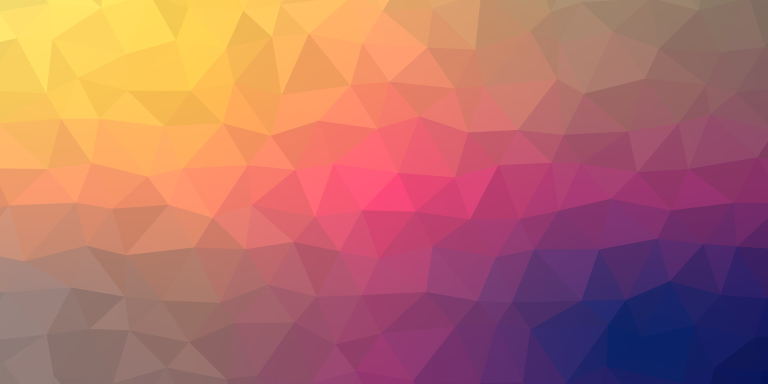
A WebGL 1 fragment shader for this background:

```glsl
precision highp float;
uniform vec2 u_resolution;

const vec2 FACET_SIZE = vec2(0.132, 0.108);
const vec2 LATTICE_SHIFT = vec2(0.030, 0.025);
const float JITTER = 0.56;
const float SHADE_RANGE = 0.055;
const float INNER_GRADIENT = 0.22;

float hash(vec2 p) {
  vec3 q = fract(vec3(p.xyx) * 0.1031);
  q += dot(q, q.yzx + 33.33);
  return fract((q.x + q.y) * q.z);
}

vec2 hash2(vec2 p) {
  return vec2(hash(p + 17.0), hash(p + 71.0));
}

// Five evenly spaced colours, t from 0 to 4
vec3 ramp(float t, vec3 a, vec3 b, vec3 c, vec3 d, vec3 e) {
  vec3 col = mix(a, b, clamp(t, 0.0, 1.0));
  col = mix(col, c, clamp(t - 1.0, 0.0, 1.0));
  col = mix(col, d, clamp(t - 2.0, 0.0, 1.0));
  return mix(col, e, clamp(t - 3.0, 0.0, 1.0));
}

// Smooth colour field: horizontal ramps blended from top to bottom
vec3 colorField(vec2 p) {
  float x = p.x * 2.0;
  vec3 top = ramp(x, vec3(1.0, 0.90, 0.45), vec3(1.0, 0.83, 0.32),
    vec3(0.97, 0.69, 0.42), vec3(0.66, 0.55, 0.44), vec3(0.50, 0.44, 0.38));
  vec3 upper = ramp(x, vec3(1.0, 0.82, 0.36), vec3(1.0, 0.76, 0.31),
    vec3(1.0, 0.53, 0.42), vec3(0.68, 0.45, 0.41), vec3(0.52, 0.35, 0.38));
  vec3 middle = ramp(x, vec3(0.96, 0.60, 0.43), vec3(0.97, 0.56, 0.41),
    vec3(1.0, 0.29, 0.47), vec3(0.64, 0.22, 0.44), vec3(0.54, 0.18, 0.41));
  vec3 lower = ramp(x, vec3(0.58, 0.50, 0.49), vec3(0.64, 0.46, 0.40),
    vec3(0.66, 0.28, 0.44), vec3(0.28, 0.19, 0.44), vec3(0.13, 0.11, 0.39));
  vec3 bottom = ramp(x, vec3(0.55, 0.48, 0.46), vec3(0.55, 0.42, 0.41),
    vec3(0.57, 0.20, 0.43), vec3(0.20, 0.14, 0.42), vec3(0.02, 0.08, 0.34));
  vec3 col = ramp((1.0 - p.y) * 4.0, top, upper, middle, lower, bottom);

  // Deep blue pool at the lower right
  vec2 d = (p - vec2(1.67, 0.115)) / vec2(0.17, 0.11);
  return mix(col, vec3(0.0, 0.14, 0.42), 0.9 * exp(-dot(d, d)));
}

// Jittered corner of a sheared lattice
vec2 vertex(vec2 cell) {
  vec2 jitter = (hash2(cell) - 0.5) * JITTER;
  return (vec2(cell.x + 0.5 * cell.y, cell.y) + jitter) * FACET_SIZE + LATTICE_SHIFT;
}

// Signed distance to the line ab, positive on its left
float edge(vec2 p, vec2 a, vec2 b) {
  vec2 d = normalize(b - a);
  return d.x * (p.y - a.y) - d.y * (p.x - a.x);
}

// Facet colour weighted by its antialiased coverage
vec4 facet(vec2 p, vec2 a, vec2 b, vec2 c, float seed, float pixel) {
  float inside = min(edge(p, a, b), min(edge(p, b, c), edge(p, c, a)));
  float cover = smoothstep(-0.6 * pixel, 0.6 * pixel, inside);
  if (cover <= 0.0) return vec4(0.0);
  vec2 center = (a + b + c) / 3.0;
  vec3 col = colorField(mix(center, p, INNER_GRADIENT));
  col *= 1.0 + (seed - 0.5) * 2.0 * SHADE_RANGE;
  return vec4(clamp(col, 0.0, 1.0), 1.0) * cover;
}

// Two facets per cell, gathered from the neighbouring cells
vec3 mosaic(vec2 p, float pixel) {
  vec2 q = (p - LATTICE_SHIFT) / FACET_SIZE;
  vec2 base = floor(vec2(q.x - 0.5 * q.y, q.y));
  vec4 sum = vec4(0.0);
  for (int j = -1; j <= 1; j++) {
    for (int i = -1; i <= 1; i++) {
      vec2 cell = base + vec2(float(i), float(j));
      vec2 a = vertex(cell);
      vec2 b = vertex(cell + vec2(1.0, 0.0));
      vec2 c = vertex(cell + vec2(0.0, 1.0));
      vec2 d = vertex(cell + vec2(1.0, 1.0));
      sum += facet(p, a, b, c, hash(cell + 5.3), pixel);
      sum += facet(p, b, d, c, hash(cell + 9.7), pixel);
    }
  }
  return sum.rgb / max(sum.a, 0.001);
}

void main() {
  vec2 p = gl_FragCoord.xy / u_resolution * vec2(2.0, 1.0);
  gl_FragColor = vec4(mosaic(p, 1.0 / u_resolution.y), 1.0);
}
```
